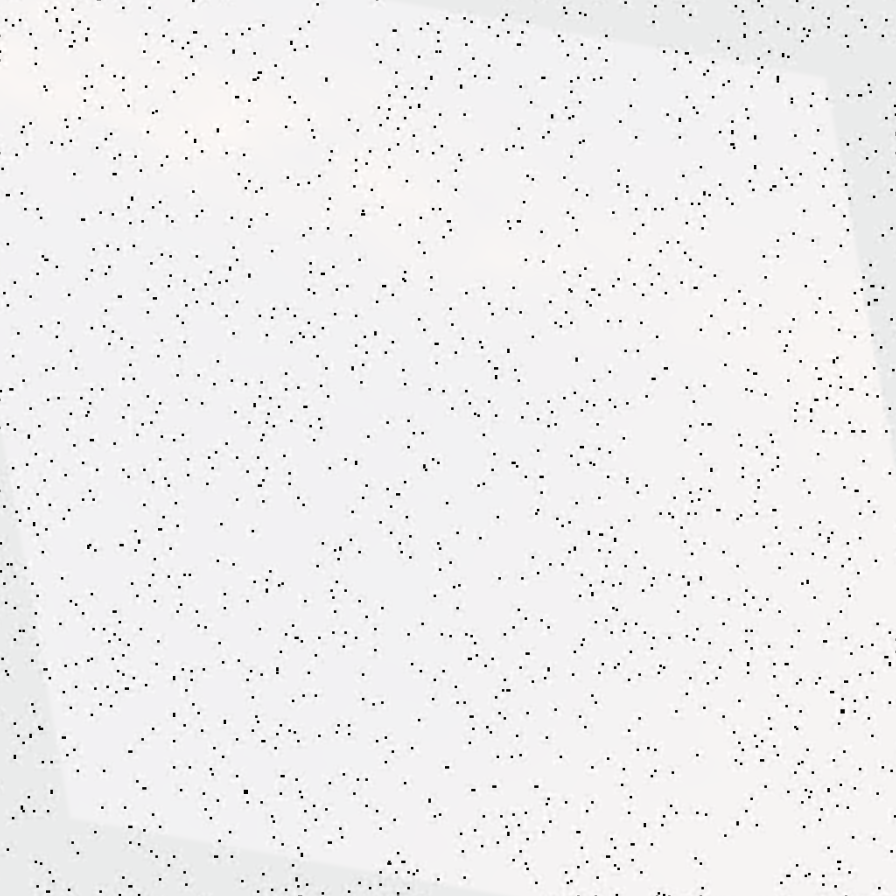
Write a Shadertoy shader that draws this texture.

```glsl
// Pale paper with a skewed lighter panel, faint warm clouds and scattered tiny black specks.

#define SPECK_GRID 80.0      // scatter cells across the canvas
#define SPECK_CHANCE 0.245   // share of cells holding a speck
#define SPECK_HALF 0.0014    // half width of a speck
#define SPECK_SNAP 512.0     // fine lattice the specks sit on
#define HALO_RADIUS 0.0125   // reach of the grain around a speck
#define GRAIN_SCALE 190.0
#define GRAIN_DEPTH 0.075
#define PANEL_SKEW 0.178
#define PANEL_HALF vec2(0.495, 0.488)
#define COOL_PAPER vec3(0.949, 0.947, 0.951)
#define WARM_PAPER vec3(0.980, 0.965, 0.956)
#define GREY_CORNER vec3(0.919, 0.922, 0.922)

vec3 hash3(vec2 cell) {
    vec3 q = fract(cell.xyx * vec3(0.1031, 0.1030, 0.0973));
    q += dot(q, q.yxz + 33.33);
    return fract((q.xxy + q.yzz) * q.zyx);
}

float gradientDot(vec2 corner, vec2 offset) {
    float angle = 6.2832 * hash3(corner + 71.0).x;
    return dot(vec2(cos(angle), sin(angle)), offset);
}

float gradientNoise(vec2 p) {
    vec2 i = floor(p), f = fract(p);
    vec2 w = f * f * f * (f * (f * 6.0 - 15.0) + 10.0);
    vec2 x = vec2(1.0, 0.0);
    return mix(mix(gradientDot(i, f), gradientDot(i + x, f - x), w.x),
               mix(gradientDot(i + x.yx, f - x.yx), gradientDot(i + 1.0, f - 1.0), w.x), w.y);
}

float fbm(vec2 p) {
    float sum = 0.0, amplitude = 0.6;
    for (int octave = 0; octave < 4; octave++) {
        sum += amplitude * gradientNoise(p);
        p = mat2(1.6, 1.2, -1.2, 1.6) * p + 5.3;
        amplitude *= 0.5;
    }
    return sum;
}

// Ink coverage in x, strength of the surrounding grain in y
vec2 specks(vec2 uv, float pixel) {
    vec2 home = floor(uv * SPECK_GRID);
    vec2 result = vec2(0.0);
    for (int j = -1; j <= 1; j++)
    for (int i = -1; i <= 1; i++) {
        vec2 cell = home + vec2(i, j);
        vec3 random = hash3(cell + 13.0);
        float chance = SPECK_CHANCE * (1.0 + 0.7 * gradientNoise(cell * 0.13));
        if (random.z > chance) continue;

        vec2 center = (cell + random.xy) / SPECK_GRID;
        center = (floor(center * SPECK_SNAP) + 0.5) / SPECK_SNAP;
        vec2 shape = hash3(cell + 57.0).xy;
        vec2 halfSize = SPECK_HALF * (1.0 + 0.7 * step(0.95, shape));

        vec2 d = abs(uv - center);
        vec2 cover = clamp((halfSize - d) / pixel + 0.5, 0.0, 1.0);
        float halo = 1.0 - smoothstep(0.5, 1.0, max(d.x, d.y) / HALO_RADIUS);
        result = max(result, vec2(cover.x * cover.y, halo));
    }
    return result;
}

// Warm tint: a mottled diagonal band plus a soft glow at lower right
float warmth(vec2 p) {
    float across = p.y + 0.37 * p.x - 0.27;
    vec2 along = vec2(p.x - 0.37 * p.y, across);
    float cloud = fbm(along * vec2(9.0, 15.0) + 3.0);
    float broad = fbm(along * vec2(2.5, 4.0) + 8.0);
    float band = exp(-pow((across + 0.06 * broad) / 0.10, 2.0));
    float upperLeft = 1.0 - smoothstep(-0.45, 0.35, p.x);
    float glow = smoothstep(-0.05, 0.55, p.x - 0.5 * p.y + 0.25 * broad);
    return band * (0.35 + 0.35 * upperLeft + 1.1 * cloud * (0.4 + upperLeft))
         + 0.45 * glow + 0.25 * cloud * broad;
}

void mainImage(out vec4 fragColor, in vec2 fragCoord) {
    float pixel = 1.0 / iResolution.y;
    vec2 uv = fragCoord * pixel;
    vec2 p = uv - 0.5 * iResolution.xy * pixel;

    // Paper and skewed panel
    vec3 color = mix(COOL_PAPER, WARM_PAPER, clamp(warmth(p), 0.0, 1.1));
    vec2 border = PANEL_HALF - abs(p + PANEL_SKEW * p.yx);
    float panel = smoothstep(-0.004, 0.004, min(border.x, border.y));
    color = mix(GREY_CORNER, color, panel);

    // Faint grain gathered around the specks
    vec2 speck = specks(uv, pixel);
    color += GRAIN_DEPTH * speck.y * gradientNoise(uv * GRAIN_SCALE);

    // Black specks
    color = mix(color, vec3(0.01, 0.01, 0.0), speck.x);
    fragColor = vec4(clamp(color, 0.0, 1.0), 1.0);
}
```
